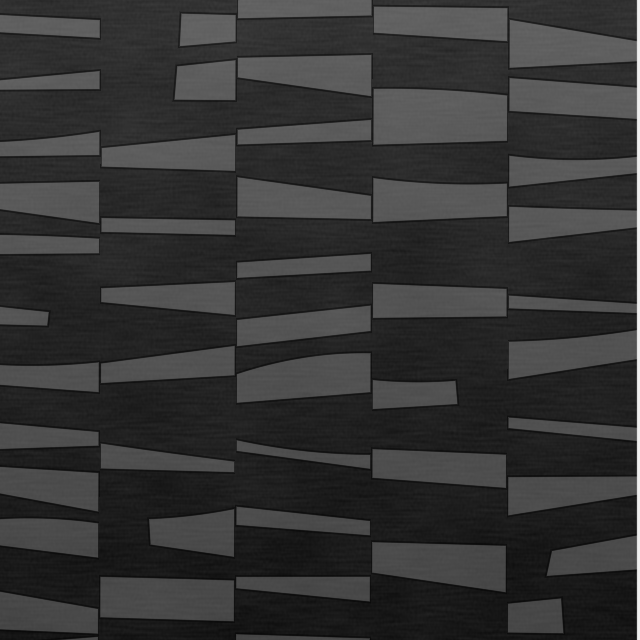
This pattern is drawn by a three.js fragment shader. Its source:

```glsl
// Five columns of uneven grey bars, tilted, tapered and bowed, on dark woven cloth.
varying vec2 vUv;

const float COLUMN_WIDTH = 0.2123;

vec2 hash2(vec2 p) {
  vec3 q = fract(p.xyx * vec3(0.1031, 0.1030, 0.0973));
  q += dot(q, q.yzx + 33.33);
  return fract((q.xx + q.yz) * q.zy);
}

float cornerSlope(vec2 cell, vec2 corner, vec2 f) {
  return dot(hash2(cell + corner) * 2.0 - 1.0, f - corner);
}

float gradientNoise(vec2 p) {
  vec2 cell = floor(p);
  vec2 f = fract(p);
  vec2 s = f * f * f * (f * (f * 6.0 - 15.0) + 10.0);
  float low = mix(cornerSlope(cell, vec2(0.0), f), cornerSlope(cell, vec2(1.0, 0.0), f), s.x);
  float high = mix(cornerSlope(cell, vec2(0.0, 1.0), f), cornerSlope(cell, vec2(1.0), f), s.x);
  return mix(low, high, s.y);
}

float barsInColumn(float column) {
  if (column < 0.5) return 11.0;
  if (column < 1.5) return 9.0;
  return column > 2.5 && column < 3.5 ? 7.0 : 10.0;
}

// Signed distance to one bar; u runs across the column, y up the canvas.
float barDistance(float u, float y, float column, float row, float gap) {
  vec2 id = vec2(column * 17.0 + 5.0, row + 40.0);
  vec2 place = hash2(id);
  vec2 slant = hash2(id + 71.3) - 0.5;
  vec2 curve = hash2(id + 133.7);
  vec2 cut = hash2(id + 211.9);

  // Centre line and half height change along the bar
  float middle = (row + 0.5 + 0.35 * (place.x - 0.5)) * gap;
  float centre = middle + 0.055 * slant.x * (u - 0.5);
  float halfHeight = gap * mix(0.1, 0.31, place.y) * (1.0 + 1.7 * slant.y * (u - 0.5));

  // Some bars have one bowed edge
  float arch = 1.0 - 4.0 * (u - 0.5) * (u - 0.5);
  float bow = step(0.6, curve.x) * 0.024 * (curve.y - 0.5) * arch;
  float d = max(y - centre - halfHeight - bow, centre - halfHeight - y);
  d = max(d, max(-u, u - 1.0) * COLUMN_WIDTH);

  // A few stop short with an oblique end
  if (cut.x < 0.2) {
    float along = cut.x < 0.13 ? u : 1.0 - u;
    float end = mix(0.3, 0.65, cut.y) + 2.0 * slant.x * (y - middle);
    d = max(d, (end - along) * COLUMN_WIDTH);
  }
  return d;
}

void main() {
  // Columns lean very slightly
  float across = (vUv.x + 0.0545 + 0.003 * (1.0 - vUv.y)) / COLUMN_WIDTH;
  float column = floor(across);
  float gap = 1.0 / barsInColumn(column);
  float y = vUv.y + gap * hash2(vec2(column, 9.0)).x;
  float nearestRow = floor(y / gap);

  float d = 1.0;
  for (int i = -1; i <= 1; i++) {
    d = min(d, barDistance(fract(across), y, column, nearestRow + float(i), gap));
  }

  // Cloth: horizontal threads, fine weave and soft blotches
  float threads = gradientNoise(vUv * vec2(22.0, 210.0));
  float weave = gradientNoise(vUv * vec2(230.0, 160.0));
  float blotches = gradientNoise(vUv * vec2(7.0, 11.0) + 4.0);
  float grain = 0.04 * threads + 0.025 * weave + 0.035 * blotches;

  // Both tones sink towards the bottom
  float ground = mix(0.085, 0.195, vUv.y) + grain;
  float paint = mix(0.275, 0.38, vUv.y) + 0.6 * grain;
  float shade = mix(paint, ground, smoothstep(-0.0024, -0.0004, d));

  // Thin dark outline
  shade *= 1.0 - 0.42 * (1.0 - smoothstep(0.0006, 0.0026, abs(d + 0.0004)));

  // Pale margin at the right
  shade = mix(shade, 0.94, smoothstep(0.994, 0.9965, vUv.x));
  gl_FragColor = vec4(vec3(shade), 1.0);
}
```
